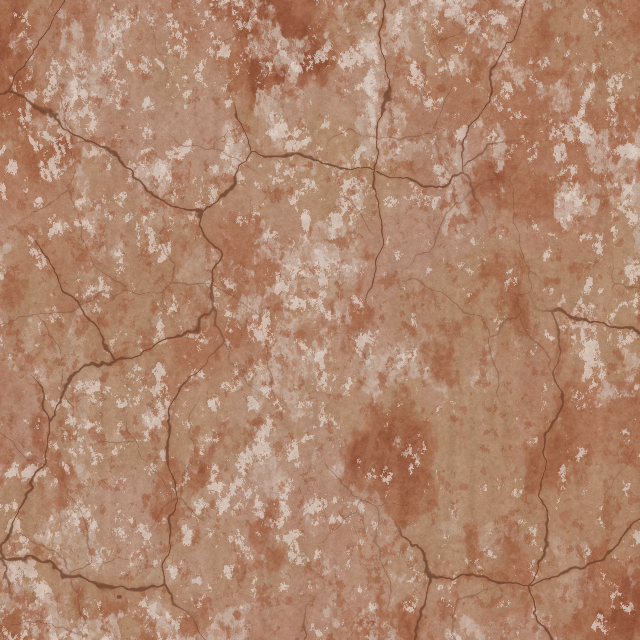
A three.js fragment shader for this texture:

```glsl
varying vec2 vUv;

#define TAN_PLASTER vec3(0.69, 0.54, 0.425)
#define TERRACOTTA vec3(0.665, 0.455, 0.345)
#define PINK_HAZE vec3(0.71, 0.565, 0.49)
#define RUST vec3(0.625, 0.385, 0.27)
#define DEEP_RUST vec3(0.53, 0.28, 0.19)
#define PALE_LIME vec3(0.765, 0.665, 0.605)
#define WHITE_LIME vec3(0.85, 0.79, 0.75)
#define CRACK_BROWN vec3(0.40, 0.24, 0.16)
#define CRACK_CELLS vec2(3.9, 2.9)
#define CRACK_WIDTH 0.0055
#define GRAIN 0.17

float hash(vec2 p) {
  vec3 q = fract(vec3(p.xyx) * 0.1031);
  q += dot(q, q.yzx + 33.33);
  return fract((q.x + q.y) * q.z);
}

vec2 hash2(vec2 p) {
  return vec2(hash(p + 17.0), hash(p + 59.0));
}

float noise(vec2 p) {
  vec2 i = floor(p), f = fract(p);
  f = f * f * (3.0 - 2.0 * f);
  float low = mix(hash(i), hash(i + vec2(1.0, 0.0)), f.x);
  float high = mix(hash(i + vec2(0.0, 1.0)), hash(i + 1.0), f.x);
  return mix(low, high, f.y);
}

// Normalised fractal noise; a higher gain gives rougher outlines
float fbm(vec2 p, float gain) {
  float sum = 0.0, total = 0.0, amp = 1.0;
  for (int i = 0; i < 6; i++) {
    sum += amp * noise(p);
    total += amp;
    amp *= gain;
    p = mat2(1.6, 1.2, -1.2, 1.6) * p + 19.7;
  }
  return sum / total;
}

// Distance to the border between the two nearest cells
float cellBorder(vec2 p) {
  vec2 cell = floor(p), f = fract(p);
  vec2 nearest = vec2(8.0), second = vec2(8.0);
  for (int y = -1; y <= 1; y++) {
    for (int x = -1; x <= 1; x++) {
      vec2 o = vec2(float(x), float(y));
      vec2 r = o + 0.1 + 0.8 * hash2(cell + o) - f;
      if (dot(r, r) < dot(nearest, nearest)) {
        second = nearest;
        nearest = r;
      } else if (dot(r, r) < dot(second, second)) {
        second = r;
      }
    }
  }
  return dot(0.5 * (nearest + second), normalize(second - nearest));
}

vec3 drawCracks(vec3 color, vec2 p, vec2 cells, float width, float strength) {
  float d = cellBorder(p * cells);
  float presence = strength * smoothstep(0.36, 0.56, noise(p * cells * 1.3 + 41.0));
  float w = width * (0.5 + noise(p * 38.0));
  color = mix(color, RUST, 0.45 * presence * exp(-d / (width * 3.5)));
  return mix(color, CRACK_BROWN, 0.8 * presence * (1.0 - smoothstep(w * 0.35, w * 1.7, d)));
}

void main() {
  vec2 p = vUv + 3.0;

  // Broad tones of the plaster
  float tone = fbm(p * vec2(6.0, 4.5), 0.6);
  vec3 color = mix(TERRACOTTA, TAN_PLASTER, smoothstep(0.37, 0.63, tone));
  float haze = fbm(p * vec2(4.0, 3.0) + 7.3, 0.65);
  color = mix(color, PINK_HAZE, 0.75 * smoothstep(0.40, 0.62, haze));

  // Smooth tan coats with clear edges
  float coat = fbm(p * vec2(7.0, 9.0) + 23.1, 0.55);
  float coatMask = smoothstep(0.535, 0.575, coat);
  color = mix(color, TAN_PLASTER * 0.985, 0.7 * coatMask);

  // Rust stains, drawn out downwards
  float stain = fbm(p * vec2(13.0, 8.0) + 51.7, 0.62);
  float stainZone = 0.12 * (noise(p * vec2(4.5, 3.5) + 5.0) - 0.5);
  color = mix(color, RUST, 0.72 * smoothstep(0.52, 0.63, stain + stainZone));
  color = mix(color, DEEP_RUST, 0.55 * smoothstep(0.64, 0.75, stain + stainZone));

  // Pale peeled patches and crisp lime flecks
  float peel = fbm(p * vec2(17.0, 12.0) + 83.9, 0.65);
  float peelZone = 0.2 * (fbm(p * 4.0 + 31.0, 0.5) - 0.5);
  float peelMask = smoothstep(0.56, 0.63, peel + peelZone) * (1.0 - 0.5 * coatMask);
  float scuff = fbm(p * vec2(110.0, 75.0), 0.65);
  color = mix(color, PALE_LIME, peelMask * mix(0.4, 0.95, smoothstep(0.38, 0.58, scuff)));
  float fleck = fbm(p * vec2(48.0, 38.0) + 11.0, 0.7);
  color = mix(color, WHITE_LIME, 0.8 * smoothstep(0.60, 0.69, fleck + 1.3 * peelZone));

  // Small dark pits and vertical weathering
  float pits = fbm(p * vec2(62.0, 50.0) + 67.0, 0.65);
  color = mix(color, RUST, 0.65 * smoothstep(0.57, 0.70, pits));
  color += 0.035 * (noise(p * vec2(95.0, 9.0)) - 0.5);

  // Fine mineral grain
  float grain = fbm(p * 130.0 + 3.0, 0.85) - 0.5;
  color += GRAIN * grain * vec3(0.9, 1.05, 1.1);

  // Long wandering cracks and fainter hairlines
  vec2 bend = vec2(fbm(p * 6.0, 0.5), fbm(p * 6.0 + 29.0, 0.5)) - 0.5;
  vec2 crackPoint = p + 0.15 * bend;
  color = drawCracks(color, crackPoint, CRACK_CELLS, CRACK_WIDTH, 0.9);
  color = drawCracks(color, crackPoint + 6.4, CRACK_CELLS * 1.7, CRACK_WIDTH, 0.35);

  gl_FragColor = vec4(clamp(color, 0.0, 1.0), 1.0);
}
```
